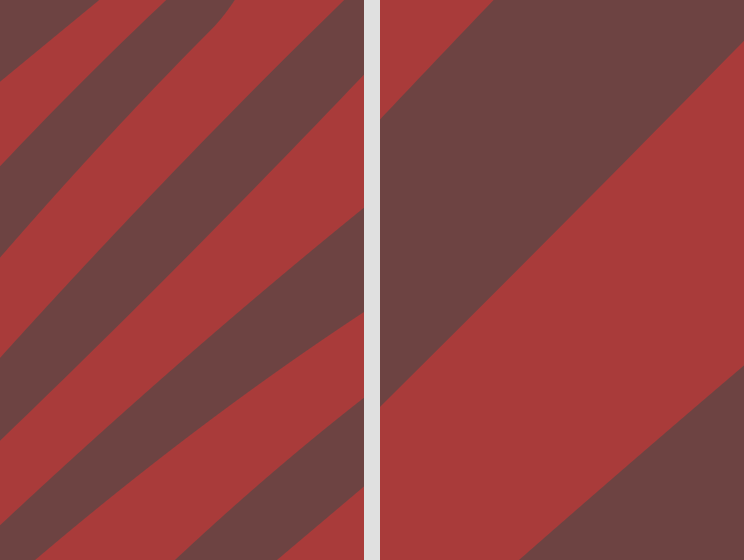
Left: the whole. Right: its middle third, enlarged.
Reproduce this pattern procedurally as a Shadertoy shader.

```glsl
const vec3 RED = vec3(0.663, 0.231, 0.228);
const vec3 BROWN = vec3(0.427, 0.263, 0.259);

// Stripe edges from top to bottom: height at the left side, slope, bend
const int EDGE_COUNT = 9;
const vec3 EDGES[EDGE_COUNT] = vec3[EDGE_COUNT](
    vec3( 0.854, 0.824,  0.000),
    vec3( 0.703, 1.060, -0.200),
    vec3( 0.540, 1.152, -0.192),
    vec3( 0.361, 1.106, -0.108),
    vec3( 0.213, 0.961,  0.069),
    vec3( 0.062, 0.935, -0.096),
    vec3(-0.054, 0.871, -0.164),
    vec3(-0.315, 1.080, -0.230),
    vec3(-0.418, 0.845,  0.000)
);

// One edge curls upward near its tip
const int HOOK_EDGE = 2;
const float HOOK_START = 0.378;
const float HOOK_STRENGTH = 6.4;

// Approximate signed distance to a curved edge, positive above it
float edgeDistance(vec2 p, int index) {
    vec3 edge = EDGES[index];
    float height = edge.x + p.x * (edge.y + edge.z * p.x);
    float slope = edge.y + 2.0 * edge.z * p.x;
    if (index == HOOK_EDGE) {
        float past = max(p.x - HOOK_START, 0.0);
        height += HOOK_STRENGTH * past * past;
        slope += 2.0 * HOOK_STRENGTH * past;
    }
    return (p.y - height) / sqrt(1.0 + slope * slope);
}

void mainImage(out vec4 fragColor, in vec2 fragCoord) {
    vec2 p = fragCoord / iResolution.y;
    float pixel = 1.0 / iResolution.y;

    // Layer the stripes from the lowest edge up, alternating colour
    vec3 color = RED;
    for (int i = EDGE_COUNT - 1; i >= 0; i--) {
        float above = clamp(edgeDistance(p, i) / pixel + 0.5, 0.0, 1.0);
        color = mix(color, i % 2 == 0 ? BROWN : RED, above);
    }
    fragColor = vec4(color, 1.0);
}
```
